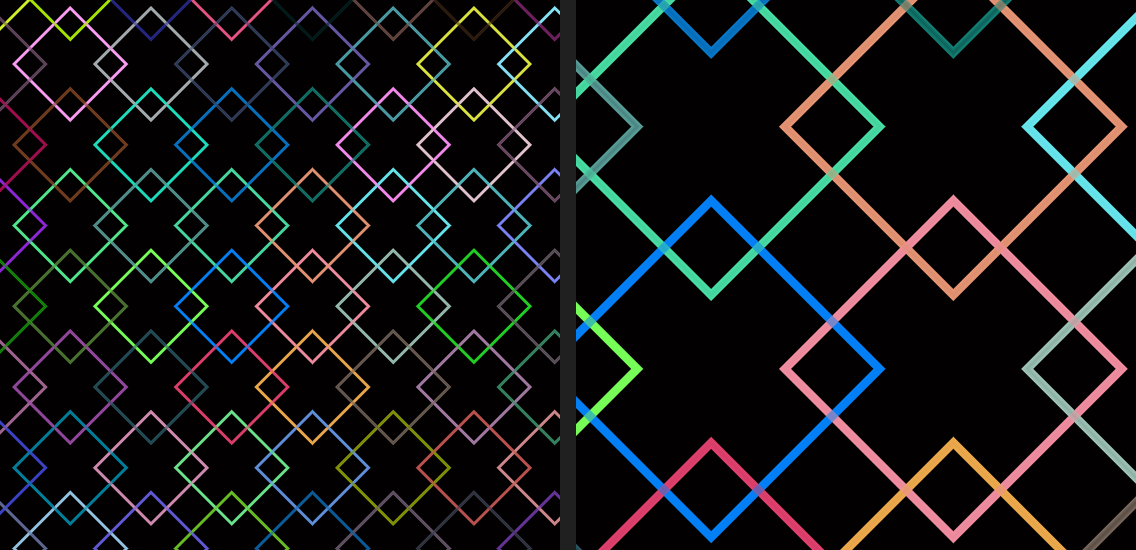
Left, the full canvas; right, a detail of the centre.
This pattern is drawn by a Shadertoy shader. Its source:

```glsl
// Overlapping diamond outlines on a square grid, each in its own random colour, on black.

// Three independent random values for one grid cell
vec3 cellColor(vec2 cell) {
    vec3 q = fract(vec3(cell.xyx + 17.0) * vec3(0.1031, 0.1030, 0.0973));
    q += dot(q, q.yxz + 33.33);
    return fract((q.xxy + q.yzz) * q.zyx);
}

// Signed distance to a diamond, measured along the axes
float diamond(vec2 p, float radius) {
    return abs(p.x) + abs(p.y) - radius;
}

void mainImage(out vec4 fragColor, in vec2 fragCoord) {
    const float pitch = 0.1468;
    const float halfWidth = 0.025;
    vec2 p = (fragCoord / iResolution.y - vec2(0.1277, 0.0027)) / pitch;
    float blur = 1.414 / (pitch * iResolution.y);
    vec2 home = round(p);

    vec3 ink = vec3(0.0);
    float total = 0.0;
    float coverage = 0.0;

    // Neighbouring diamonds reach into this cell; crossings blend evenly
    for (int j = -1; j <= 1; j++) {
        for (int i = -1; i <= 1; i++) {
            vec2 cell = home + vec2(i, j);
            float d = abs(diamond(p - cell, 0.695));
            float line = clamp((halfWidth - d) / blur + 0.5, 0.0, 1.0);
            vec3 color = cellColor(cell);

            // Darker strokes have a faint groove along the middle
            float lightness = max(color.r, max(color.g, color.b));
            float core = clamp(1.0 - d / halfWidth, 0.0, 1.0);
            color *= 1.0 - 0.6 * core * (1.0 - lightness);

            ink += color * line;
            total += line;
            coverage = max(coverage, line);
        }
    }

    vec3 background = vec3(0.006, 0.0, 0.0);
    fragColor = vec4(mix(background, ink / max(total, 0.001), coverage), 1.0);
}
```
